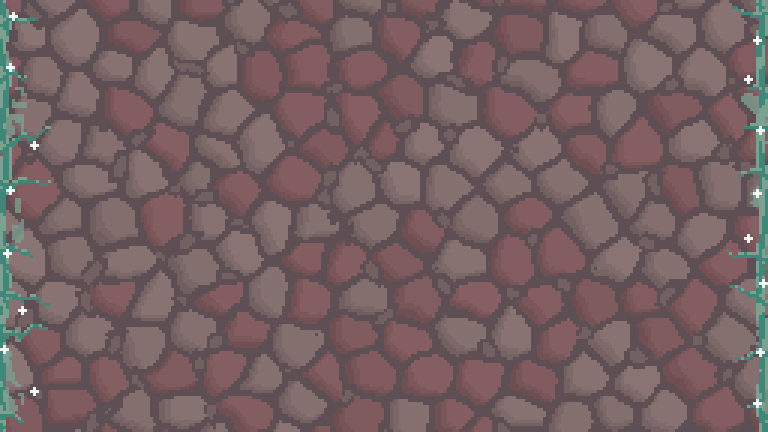
A Shadertoy shader for this texture:

```glsl
float hash(vec2 p) {
    vec3 q = fract(p.xyx * vec3(0.1031, 0.1030, 0.0973));
    q += dot(q, q.yzx + 33.33);
    return fract((q.x + q.y) * q.z);
}

float noise(vec2 p) {
    vec2 i = floor(p), f = fract(p);
    f = f * f * (3.0 - 2.0 * f);
    vec2 e = vec2(0, 1);
    return mix(mix(hash(i), hash(i + e.yx), f.x),
               mix(hash(i + e), hash(i + e.yy), f.x), f.y);
}

const vec2 STONE = vec2(0.124, 0.088);

// Jittered stone centre, with every other row staggered
vec2 stoneCentre(vec2 id) {
    vec2 jitter = vec2(hash(id + 11.0), hash(id + 47.0)) - 0.5;
    return STONE * (id + 0.5 + vec2(0.5 * mod(id.y, 2.0), 0.0) + 0.62 * jitter);
}

vec3 paving(vec2 p) {
    p += 0.016 * (vec2(noise(p * 24.0), noise(p * 24.0 + 60.0)) - 0.5);

    // Three nearest centres
    vec3 near = vec3(9.0), keys = vec3(0.0);
    vec2 base = floor(p / STONE), stone = base;
    for (int k = 0; k < 25; k++) {
        vec2 id = base + vec2(k % 5 - 2, k / 5 - 2);
        float d = distance(p, stoneCentre(id)), key = hash(id + 5.0);
        if (d < near.x) {
            near = vec3(d, near.xy);
            keys = vec3(key, keys.xy);
            stone = id;
        } else if (d < near.y) {
            near = vec3(near.x, d, near.y);
            keys = vec3(keys.x, key, keys.y);
        } else if (d < near.z) {
            near.z = d;
            keys.z = key;
        }
    }

    // Rounded outline, and the same outline shifted twice for the shaded side
    vec2 centre = stoneCentre(stone), shade = vec2(-0.012, -0.007);
    vec3 sum = vec3(0.0);
    for (int k = 0; k < 25; k++) {
        if (k == 12) continue;
        vec2 other = stoneCentre(stone + vec2(k % 5 - 2, k / 5 - 2));
        vec2 normal = normalize(other - centre);
        float edge = dot(0.5 * (centre + other) - p, normal);
        sum += exp(-(edge - dot(normal, shade) * vec3(0, 1, 2)) / 0.005);
    }
    vec3 depth = -0.005 * log(sum) - 0.008;

    // Pebbles fill some of the junctions
    float junction = near.z - near.x;
    bool pebbly = fract(dot(keys, vec3(7.0))) < 0.2;
    bool pebble = pebbly && junction < 0.022;
    if (pebbly) depth.x = min(depth.x, junction - 0.044);

    vec3 mortar = vec3(0.37, 0.31, 0.33);
    vec3 grey = vec3(0.53, 0.445, 0.445), red = vec3(0.515, 0.365, 0.38);
    vec3 tint = hash(stone + 83.0) < 0.38 ? red : grey;
    tint *= 0.97 + 0.05 * hash(stone + 29.0);
    float tone = 0.86 + 0.07 * (step(0.0, depth.y) + step(0.0, depth.z));
    if (pebble) return grey * 0.85;
    return depth.x > 0.0 ? tint * tone : mortar;
}

// Creeper along one border; q.x is the distance from that border
vec3 creeper(vec3 col, vec2 q, float side, float px) {
    vec3 dark = vec3(0.25, 0.53, 0.48), light = vec3(0.49, 0.63, 0.57);
    float seed = 31.0 * side;
    float patches = noise(q * vec2(20.0, 13.0) + seed) - q.x * 7.0;
    if (patches > 0.45 && noise(q * 70.0 + seed) > 0.42) col = mix(col, light, 0.75);

    // Main stem
    float bend = 0.009 + 0.004 * side + 0.012 * (noise(vec2(q.y * 17.0, seed)) - 0.5);
    float stem = abs(q.x - bend) - 0.007;
    if (stem < 0.004) col = light;
    if (stem < 0.0) col = noise(q * vec2(90.0, 35.0) + seed) > 0.66 ? light : dark;

    // Tapering side shoots
    for (float i = 0.0; i < 8.0; i++) {
        vec2 id = vec2(i, seed + 3.0);
        float root = (i + 0.2 + 0.6 * hash(id)) / 8.0;
        float reach = 0.045 + 0.085 * hash(id + 9.0);
        float along = q.x / reach;
        float path = root + (hash(id + 17.0) - 0.4) * 0.8 * q.x
                   + 0.025 * (noise(vec2(q.x * 38.0, i + seed)) - 0.5);
        float off = q.y - path, width = mix(0.009, 0.003, along);
        if (along < 1.0 && abs(off) < width) col = off > width * 0.4 ? light : dark;
    }

    // White plus-shaped sparkles
    for (float i = 0.0; i < 8.0; i++) {
        vec2 id = vec2(i, seed + 71.0);
        vec2 spot = vec2(0.012 + 0.08 * pow(hash(id), 2.0), (i + 0.2 + 0.6 * hash(id + 5.0)) / 8.0);
        vec2 cell = abs(floor(q / px) - floor(spot / px));
        if (cell.x + cell.y < 1.5) col = mix(light, vec3(1.0), cell.x + cell.y < 0.5 ? 1.0 : 0.85);
    }
    return col;
}

void mainImage(out vec4 fragColor, in vec2 fragCoord) {
    // Chunky square cells, 144 to the canvas height
    float px = 1.0 / 144.0;
    vec2 p = (floor(fragCoord / iResolution.y / px) + 0.5) * px;
    float width = iResolution.x / iResolution.y;
    vec3 col = paving(p);
    float side = step(0.5 * width, p.x);
    col = creeper(col, vec2(mix(p.x, width - p.x, side), p.y), side, px);
    fragColor = vec4(col, 1.0);
}
```
